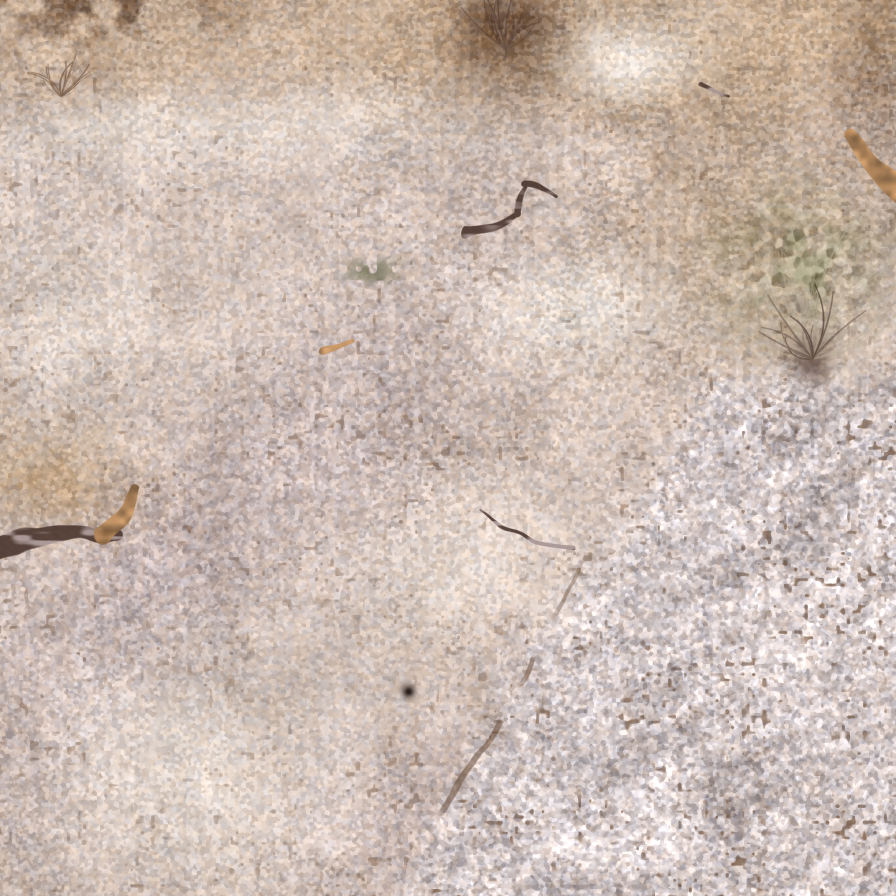
Reproduce this texture procedurally as a Shadertoy shader.

```glsl
// Dry desert slope seen from above: pinkish sand, ochre soil and a granite slab.
// Tints come from soft blobs and fbm, grit from blended random cells,
// and sticks, grass and the shrub from bowed tapering strokes.

const vec3 SAND = vec3(.81, .745, .71);
const vec3 PALE = vec3(.91, .87, .835);
const vec3 MAUVE = vec3(.74, .675, .68);
const vec3 OCHRE = vec3(.75, .63, .50);
const vec3 GRANITE = vec3(.83, .785, .78);
const vec3 BROWN = vec3(.40, .29, .21);
const vec3 BARK = vec3(.29, .21, .18);
const vec3 DRYWOOD = vec3(.70, .52, .34);
const vec3 LEAF = vec3(.56, .56, .43);
const vec3 TWIG = vec3(.73, .69, .60);

float hash(vec2 p) {
  return fract(sin(dot(p, vec2(127.1, 311.7))) * 43758.5453);
}

float noise(vec2 p) {
  vec2 i = floor(p), f = fract(p);
  f = f * f * (3. - 2. * f);
  return mix(mix(hash(i), hash(i + vec2(1, 0)), f.x),
             mix(hash(i + vec2(0, 1)), hash(i + 1.), f.x), f.y);
}

float fbm(vec2 p) {
  float sum = 0., amp = .5;
  for (int i = 0; i < 5; i++) {
    sum += amp * noise(p);
    p = mat2(1.6, 1.2, -1.2, 1.6) * p + 7.3;
    amp *= .5;
  }
  return sum;
}

// Random tone per pebble, blended across cell borders, centred on zero
float grains(vec2 p) {
  float tone = 0., total = 0.;
  for (int i = 0; i < 9; i++) {
    vec2 id = floor(p) + vec2(i % 3 - 1, i / 3 - 1);
    vec2 d = id + vec2(hash(id), hash(id + 41.)) - p;
    float w = exp(-10. * dot(d, d));
    tone += w * hash(id + 83.);
    total += w;
  }
  return tone / max(total, 1e-5) - .5;
}

// Soft spot; shape holds centre and radii
float blob(vec2 p, vec4 shape) {
  vec2 d = (p - shape.xy) / shape.zw;
  return exp(-dot(d, d));
}

// Tapering stroke from ends.xy to ends.zw, bowed sideways
float stroke(vec2 p, vec4 ends, float bow, float width) {
  vec2 along = ends.zw - ends.xy, rel = p - ends.xy;
  float t = clamp(dot(rel, along) / dot(along, along), 0., 1.);
  vec2 side = normalize(vec2(-along.y, along.x));
  float d = length(rel - along * t - side * bow * 4. * t * (1. - t));
  float w = width * (1. - .5 * t);
  return 1. - smoothstep(w - .001, w + .001, d);
}

// Fan of twigs; spread is in radians to each side
float tuft(vec2 p, vec2 base, float size, float spread, int count) {
  float cover = 0.;
  if (length(p - base) > size * 1.3) return cover;
  for (int i = 0; i < count; i++) {
    vec2 id = vec2(i, size * 100.);
    float angle = (hash(id) * 2. - 1.) * spread;
    vec2 tip = base + size * mix(.4, 1., hash(id + 5.)) * vec2(sin(angle), cos(angle));
    float bow = (hash(id + 9.) - .5) * size * .25;
    cover = max(cover, stroke(p, vec4(base, tip), bow, .0013) * mix(.3, 1., hash(id + 3.)));
  }
  return cover;
}

vec3 ground(vec2 p) {
  vec2 q = p + .07 * (vec2(fbm(p * 7.), fbm(p * 7. + 31.)) - .5);
  float broad = fbm(q * 4. + 3.), patchy = fbm(q * 16.);
  float slab = smoothstep(-.02, .05, min(q.x - .43 - .58 * q.y, .59 - q.y));
  float soil = smoothstep(.84, .97, q.y + .12 * q.x * (1. - q.x));

  // Broad tints
  float pale = blob(q, vec4(.23, .16, .17, .14)) + blob(q, vec4(.64, .66, .10, .06))
    + blob(q, vec4(.22, .85, .24, .04)) + .7 * blob(q, vec4(.52, .36, .12, .07))
    + .6 * blob(q, vec4(.12, .65, .15, .12));
  float mauve = blob(vec2(q.x - q.y, q.x + q.y), vec4(-.18, .55, .16, .5))
    + .8 * blob(q, vec4(.45, .08, .13, .10));
  float ochre = .75 * soil + blob(q, vec4(.05, .47, .11, .055))
    + .5 * blob(q, vec4(.84, .74, .16, .16));
  vec3 col = mix(SAND, MAUVE, clamp(mauve * (.3 + broad), 0., .8));
  col = mix(col, OCHRE, clamp(ochre * (.35 + broad), 0., .9));
  col = mix(col, GRANITE, slab);
  pale = max(pale * (.3 + broad), soil * blob(q, vec4(.70, .94, .09, .06)));
  col = mix(col, PALE, clamp(pale, 0., .9));

  // Mottling, and sloping streaks on the slab
  float streak = fbm(mat2(.86, -.5, .5, .86) * q * vec2(9, 32));
  col += .2 * (patchy - .47) + .3 * slab * (streak - .48);

  // Clods and shaded hollows along the top
  float clods = blob(q, vec4(.11, 1, .13, .05)) * smoothstep(.4, .65, fbm(p * 34.));
  float hollow = blob(q, vec4(.56, .97, .065, .085)) + .5 * blob(q, vec4(.99, .9, .05, .12));
  col = mix(col, BROWN, clamp(.8 * clods + hollow * (.25 + patchy), 0., .85));

  // Grit, coarsest on the slab and in mauve gravel
  float rough = clamp(.05 + .65 * slab + .35 * mauve - .25 * pale + .6 * broad, .15, 1.);
  col += (.13 + .12 * rough) * grains(p * 240.) + .22 * rough * grains(p * 125. + 17.);
  float pits = smoothstep(.7, .92, noise(p * 170.)) * smoothstep(.38, .62, fbm(p * 24. + 9.));
  col = mix(col, BROWN, pits * (.23 + .42 * rough));
  return col + vec3(.05, .01, -.04) * grains(p * 150. + 60.);
}

vec3 shrub(vec3 col, vec2 p) {
  vec2 base = vec2(.907, .6);
  float crown = blob(p, vec4(.895, .7, .085, .075));
  col = mix(col, LEAF, crown * (.3 + .45 * smoothstep(.4, .62, fbm(p * 45. + 4.))));
  col += crown * (.4 * grains(p * 115.) - .05);
  col = mix(col, BARK, .65 * blob(p, vec4(base, .02, .03)));
  col = mix(col, TWIG, .6 * tuft(p, base, .18, 1.1, 44));
  return mix(col, BARK, .75 * tuft(p, base, .09, 1.25, 12));
}

vec3 debris(vec3 col, vec2 p) {
  vec2 w = p + .007 * (vec2(noise(p * 45.), noise(p * 45. + 19.)) - .5);
  float crack = stroke(w, vec4(.48, .08, .66, .40), -.012, .004);
  col = mix(col, BROWN, .55 * crack * smoothstep(.3, .7, noise(p * 28.)));

  // Weathered and dry sticks
  float dark = stroke(w, vec4(0, .388, .13, .40), .01, .012);
  dark = max(dark, stroke(w, vec4(.52, .741, .578, .762), -.005, .006));
  dark = max(dark, stroke(w, vec4(.578, .762, .588, .798), .004, .004));
  dark = max(dark, stroke(w, vec4(.583, .797, .62, .778), .004, .004));
  dark = max(dark, stroke(w, vec4(.64, .39, .535, .432), .01, .003));
  dark = max(dark, stroke(w, vec4(.782, .908, .811, .892), 0., .0025));
  float lit = smoothstep(.45, .8, noise(p * vec2(40, 190)));
  col = mix(col, mix(BARK, MAUVE, .8 * lit), .9 * dark);
  float dry = stroke(w, vec4(.115, .405, .15, .455), -.008, .011);
  dry = max(dry, stroke(w, vec4(.362, .607, .39, .62), 0., .005));
  dry = max(dry, stroke(w, vec4(1.01, .785, .95, .85), .004, .014));
  col = mix(col, DRYWOOD * (.65 + .6 * noise(p * 110.)), .9 * dry);

  // Burrow, green sprig and dry grass
  col = mix(col, BARK * .5, blob(p, vec4(.456, .228, .007, .007)));
  float sprig = blob(p, vec4(.415, .697, .03, .014)) * smoothstep(.4, .6, noise(p * 120.));
  col = mix(col, LEAF * .8, .8 * sprig);
  col = mix(col, BROWN, .7 * tuft(p, vec2(.068, .893), .05, 1., 18));
  return mix(col, BARK, .6 * tuft(p, vec2(.565, .945), .07, .9, 16));
}

void mainImage(out vec4 fragColor, in vec2 fragCoord) {
  vec2 p = fragCoord / iResolution.xy;
  fragColor = vec4(clamp(debris(shrub(ground(p), p), p), 0., 1.), 1.);
}
```
